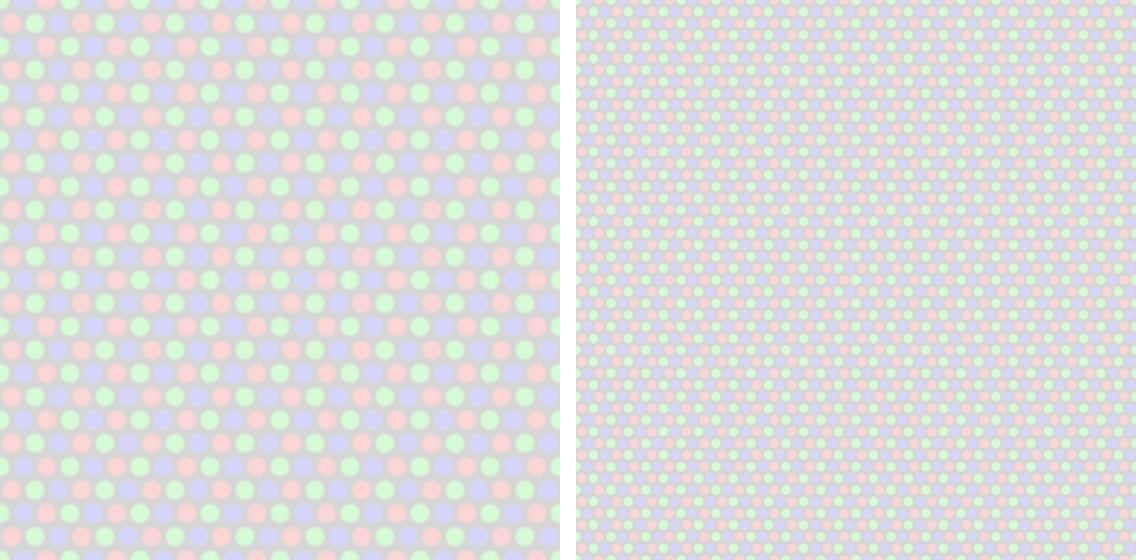
Left: one tile. Right: repeated 2 by 2.
Give the GLSL for this pattern, as a WebGL 1 fragment shader.

```glsl
precision highp float;
// Staggered rows of soft pastel dots on light grey, cycling green, blue, red.
// Each pixel finds its nearest dot centre; odd rows shift by half a dot pitch.
// COLUMNS must be a multiple of 3 and ROWS even, so that the pattern tiles.

#define COLUMNS 24.0
#define ROWS 24.0
#define DOT_RADIUS 0.40   // in dot pitches, at half strength
#define EDGE_SOFTNESS 0.10
#define GROUND vec3(0.84, 0.84, 0.84)
#define GREEN vec3(0.84, 0.985, 0.84)
#define BLUE vec3(0.84, 0.84, 0.985)
#define RED vec3(0.985, 0.84, 0.84)

uniform vec2 u_resolution;

// Colour of a dot: three hues in turn, with odd rows two steps ahead.
vec3 dotColor(float column, float oddRow) {
  float hue = mod(column + 2.0 * oddRow, 3.0);
  return hue < 0.5 ? GREEN : (hue < 1.5 ? BLUE : RED);
}

void main() {
  vec2 p = gl_FragCoord.xy / u_resolution * vec2(COLUMNS, ROWS);

  // Nearest dot centre on the staggered grid
  float row = floor(p.y + 0.5);
  float oddRow = mod(row, 2.0);
  float shift = 0.5 * oddRow;
  float column = floor(p.x - shift + 0.5);
  float dist = length(p - vec2(column + shift, row));

  // Soft-edged disc over the ground
  float coverage = 1.0 - smoothstep(DOT_RADIUS - EDGE_SOFTNESS,
                                    DOT_RADIUS + EDGE_SOFTNESS, dist);
  gl_FragColor = vec4(mix(GROUND, dotColor(column, oddRow), coverage), 1.0);
}
```
